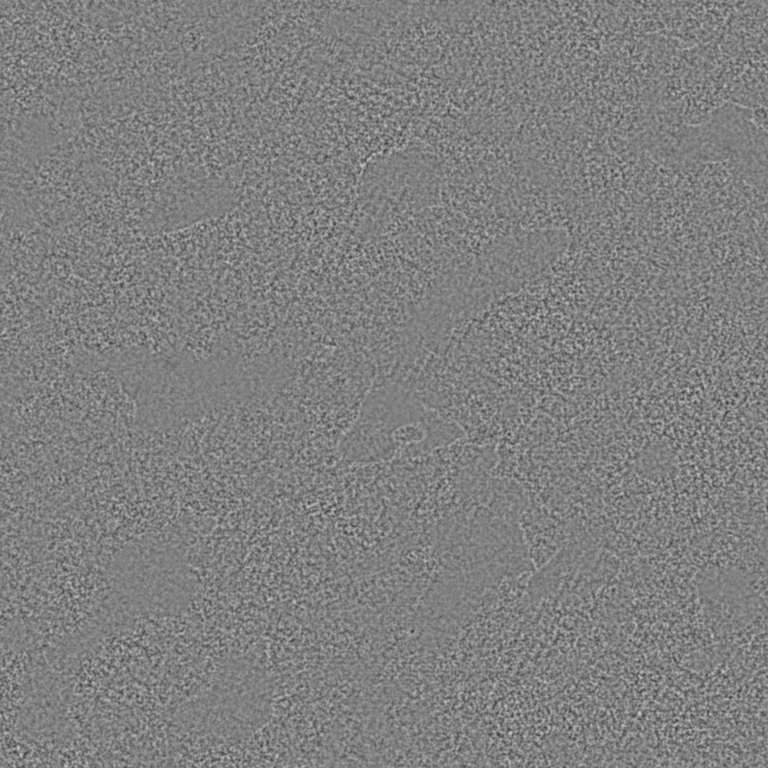
A three.js fragment shader for this texture:

```glsl
varying vec2 vUv;

vec2 randomDirection(vec2 cell) {
  float angle = 6.2832 * fract(sin(dot(cell, vec2(127.1, 311.7))) * 43758.5453);
  return vec2(cos(angle), sin(angle));
}

float hash(vec2 cell) {
  return fract(sin(dot(cell, vec2(269.5, 183.3))) * 43758.5453);
}

float gradientNoise(vec2 p) {
  vec2 i = floor(p), f = fract(p);
  vec2 u = f * f * f * (f * (f * 6.0 - 15.0) + 10.0);
  float a = dot(randomDirection(i), f);
  float b = dot(randomDirection(i + vec2(1.0, 0.0)), f - vec2(1.0, 0.0));
  float c = dot(randomDirection(i + vec2(0.0, 1.0)), f - vec2(0.0, 1.0));
  float d = dot(randomDirection(i + 1.0), f - 1.0);
  return mix(mix(a, b, u.x), mix(c, d, u.x), u.y);
}

vec2 rotate(vec2 p, float angle) {
  float c = cos(angle), s = sin(angle);
  return vec2(c * p.x - s * p.y, s * p.x + c * p.y);
}

// Positive inside the calm patches, slightly stretched along the rising diagonal
float patchField(vec2 p) {
  vec2 q = rotate(p, -0.7) * vec2(0.8, 1.15);
  float field = -0.24, weight = 1.0, scale = 6.5;
  for (int octave = 0; octave < 4; octave++) {
    field += weight * gradientNoise(q * scale + 17.3 * float(octave));
    weight *= 0.48;
    scale *= 2.1;
  }
  return field;
}

// Fine band-limited grain from two rotated octaves
float fineGrain(vec2 p) {
  return 0.85 * gradientNoise(rotate(p, 0.5) * 170.0)
       + 0.75 * gradientNoise(rotate(p, 1.2) * 265.0 + 31.0);
}

// Broken bright outline with a dark flank on each side
float patchRim(vec2 p, float field) {
  vec2 slope = vec2(patchField(p + vec2(0.001, 0.0)),
                    patchField(p + vec2(0.0, 0.001))) - field;
  float d = field / max(length(slope) * 1000.0, 0.5);
  float bright = exp(-pow(d / 0.0022, 2.0));
  float dark = exp(-pow((abs(d) - 0.0048) / 0.0022, 2.0));
  float broken = smoothstep(0.0, 0.25, gradientNoise(p * 8.0 + 53.0));
  return broken * (bright - 0.5 * dark);
}

// Sparse dark dots with a pale halo
float darkSpecks(vec2 p) {
  vec2 cell = floor(p * 70.0);
  vec2 centre = 0.35 + 0.3 * vec2(hash(cell + 7.0), hash(cell + 19.0));
  float r = length(fract(p * 70.0) - centre);
  float present = smoothstep(0.93, 1.0, hash(cell));
  return present * (0.4 * exp(-pow((r - 0.27) / 0.08, 2.0)) - exp(-pow(r / 0.14, 2.0)));
}

void main() {
  vec2 p = vUv;
  float field = patchField(p);
  float calm = smoothstep(-0.06, 0.08, field);

  // Roughness drifts over the canvas and drops inside the patches
  float roughness = 1.08 + 0.55 * gradientNoise(p * 5.0 + 80.0)
                  + 0.6 * gradientNoise(p * 28.0 + 11.0);
  roughness *= mix(1.0, 0.55, calm);

  float grey = 0.502 + 0.225 * roughness * fineGrain(p);
  grey += 0.075 * patchRim(p, field);
  grey += 0.16 * (1.0 - calm) * darkSpecks(p);
  gl_FragColor = vec4(vec3(grey), 1.0);
}
```
